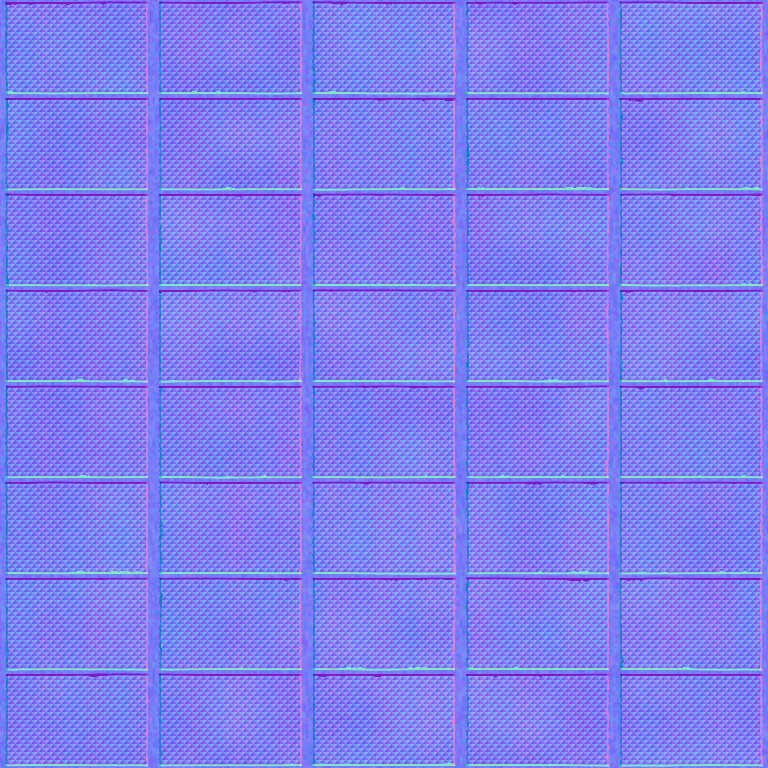
This texture map is drawn by a Shadertoy shader. Its source:

```glsl
// Tangent-space normal map of raised panels with diamond knurling, 5 by 8.
// Slopes of diagonal pyramids, worn bevels and wrapping noise are added
// together, then turned into a unit normal and packed as a colour.

const vec2 GRID = vec2(5.0, 8.0);            // panels across and down
const vec2 DIAMONDS = vec2(100.0, 96.0);     // diamonds across and down
const vec2 HALF_PANEL = vec2(0.0915, 0.059); // in canvas units
const vec2 KNURL_SLOPE = vec2(0.215, 0.275);
const float BEVEL_SLOPE = 1.55;
const float BEVEL_HALF_WIDTH = 0.0013;

float hash(vec2 p, float seed) {
    vec3 q = fract(vec3(p.xyx + seed * 7.31) * vec3(0.1031, 0.1030, 0.0973));
    q += dot(q, q.yzx + 33.33);
    return fract((q.x + q.y) * q.z);
}

// Value noise over the unit canvas; whole frequencies make it wrap.
float noise(vec2 uv, vec2 freq, float seed) {
    vec2 p = uv * freq;
    vec2 i = floor(p);
    vec2 f = p - i;
    f = f * f * (3.0 - 2.0 * f);
    vec2 a = mod(i, freq);
    vec2 b = mod(i + 1.0, freq);
    return mix(mix(hash(a, seed), hash(vec2(b.x, a.y), seed), f.x),
               mix(hash(vec2(a.x, b.y), seed), hash(b, seed), f.x), f.y);
}

// Two independent noises as a small random slope.
vec2 noiseSlope(vec2 uv, vec2 freq, float seed) {
    return vec2(noise(uv, freq, seed), noise(uv, freq, seed + 1.0)) - 0.5;
}

// Wrapping noise along one edge; every lane is a different edge.
float edgeNoise(float t, float freq, float lane) {
    float i = floor(t * freq);
    float f = smoothstep(0.0, 1.0, t * freq - i);
    return mix(hash(vec2(mod(i, freq), lane), 3.0),
               hash(vec2(mod(i + 1.0, freq), lane), 3.0), f);
}

// Worn edge: x is the bevel coverage, y the coverage of the panel side.
vec2 wornEdge(float dist, float t, float lane, float rough, float px) {
    float bend = (edgeNoise(t, 14.0, lane) - 0.5) * 0.0010;
    float grit = (edgeNoise(t, 380.0, lane + 40.0) - 0.5) * 0.0012 * rough;
    float chip = smoothstep(0.74, 0.95, edgeNoise(t, 67.0, lane + 80.0));
    chip *= edgeNoise(t, 310.0, lane + 120.0) * 0.0022;
    float d = dist - bend - grit - 0.5 * chip;
    float halfWidth = BEVEL_HALF_WIDTH + 0.5 * chip;
    float line = 1.0 - smoothstep(halfWidth - 0.5 * px, halfWidth + 0.5 * px, abs(d));
    line *= 1.0 - 0.5 * rough * edgeNoise(t, 340.0, lane + 160.0);
    return vec2(line, smoothstep(-0.5 * px, 0.5 * px, d + halfWidth));
}

// Slope of pyramids on diamond bases, softened at creases and valleys.
vec2 knurlSlope(vec2 p, float aa) {
    vec2 q = fract(vec2(p.x + p.y, p.x - p.y)) - 0.5;
    vec2 a = abs(q);
    float side = smoothstep(-aa, aa, a.x - a.y);
    vec2 valley = 1.0 - smoothstep(vec2(0.5 - aa), vec2(0.5), a);
    vec2 s = sign(q) * vec2(side, 1.0 - side) * valley;
    return vec2(s.x + s.y, s.y - s.x);
}

void mainImage(out vec4 fragColor, in vec2 fragCoord) {
    vec2 uv = fragCoord / iResolution.xy;
    float px = 1.0 / min(iResolution.x, iResolution.y);
    vec2 cell = floor(uv * GRID);
    vec2 p = (fract(uv * GRID) - 0.5) / GRID;

    // Four separately worn edges of the panel
    vec2 left = wornEdge(HALF_PANEL.x + p.x, uv.y, cell.x, 1.0, px);
    vec2 right = wornEdge(HALF_PANEL.x - p.x, uv.y, cell.x + 8.0, 1.0, px);
    vec2 bottom = wornEdge(HALF_PANEL.y + p.y, uv.x, cell.y + 16.0, 0.2, px);
    vec2 top = wornEdge(HALF_PANEL.y - p.y, uv.x, cell.y + 28.0, 0.2, px);
    float inside = left.y * right.y * bottom.y * top.y;
    vec2 bevel = vec2(right.x - 1.2 * left.x, bottom.x - top.x);
    float onBevel = max(max(left.x, right.x), max(bottom.x, top.x));

    // Knurled face with gentle dents and fine grain
    vec2 face = KNURL_SLOPE * knurlSlope(uv * DIAMONDS, 0.7 * px * DIAMONDS.x);
    face += 0.18 * noiseSlope(uv, vec2(13.0, 17.0), 11.0);
    face += 0.12 * noiseSlope(uv, vec2(256.0), 13.0);

    // Grooves with stretched scratches
    vec2 groove = 0.20 * noiseSlope(uv, vec2(300.0, 90.0), 15.0);
    groove += 0.20 * noiseSlope(uv, vec2(250.0), 17.0) - vec2(0.06, 0.03);

    // Join the slopes and pack the normal
    vec2 raised = mix(face, BEVEL_SLOPE * bevel, onBevel);
    vec3 normal = normalize(vec3(mix(groove, raised, inside), 1.0));
    vec3 color = (0.5 + 0.5 * normal) * vec3(1.0, 1.0, 0.975);
    fragColor = vec4(color, 1.0);
}
```
